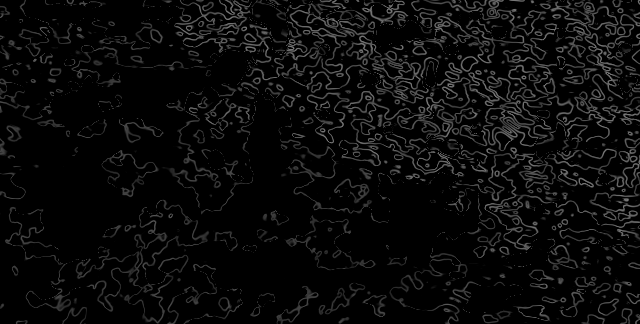
A Shadertoy shader for this texture:

```glsl
// Thin grey contour loops on black, like the traced edges of a rough hillside.
// A fine relief is scaled by a patchy density map and its level lines are drawn;
// where the density is low the relief stays below the first level and is black.

const float LINE_WIDTH = 0.0046;  // half width, in canvas heights
const float LEVELS = 5.0;         // level lines across the full relief
const float GRAIN = 40.0;         // relief cells per canvas height

float hash(vec2 p) {
    return fract(sin(dot(p, vec2(127.1, 311.7))) * 43758.5);
}

float noise(vec2 p) {
    vec2 cell = floor(p);
    vec2 f = fract(p);
    vec2 u = f * f * (3.0 - 2.0 * f);
    float low = mix(hash(cell), hash(cell + vec2(1.0, 0.0)), u.x);
    float high = mix(hash(cell + vec2(0.0, 1.0)), hash(cell + vec2(1.0, 1.0)), u.x);
    return mix(low, high, u.y);
}

vec2 rotate(vec2 p, float angle) {
    float c = cos(angle);
    float s = sin(angle);
    return vec2(c * p.x + s * p.y, c * p.y - s * p.x);
}

// Two octaves of noise, drawn out along the given direction
float grain(vec2 p, float angle, float stretch) {
    vec2 q = rotate(p, angle) * GRAIN * vec2(1.0 / stretch, 1.0);
    return 0.65 * noise(q) + 0.35 * noise(q * 2.03 + 17.0);
}

// Flat strokes on the slope, steep ones in the undergrowth
float relief(vec2 p, float steep) {
    vec2 warp = vec2(noise(p * 13.0), noise(p * 13.0 + 31.0)) - 0.5;
    vec2 q = p + 0.025 * warp;
    return mix(grain(q, -0.22, 1.6), grain(q + 5.0, 0.85, 1.4), steep);
}

// Soft ellipse: 1 inside, 0 outside, with a ragged rim
float blob(vec2 uv, vec2 centre, vec2 radius, float ragged) {
    float d = length((uv - centre) / radius) + ragged;
    return 1.0 - smoothstep(0.75, 1.15, d);
}

// Height of the dense slope above its falling lower edge
float slopeMask(vec2 uv, float ragged) {
    float edge = 0.2 + 0.7 * exp(-3.0 * (uv.x - 0.3));
    return smoothstep(-0.07, 0.1, uv.y - edge + 0.12 * ragged);
}

float densityMap(vec2 uv, vec2 p, float slope, float ragged) {
    // Patches, flatter towards the lower right
    float streaks = smoothstep(0.64, 0.8, uv.x) * (1.0 - slope);
    float patches = mix(noise(p * vec2(8.0, 12.0)), noise(p * vec2(6.0, 26.0)), streaks);
    float clumps = noise(p * vec2(17.0, 27.0) + 9.0);
    float density = 0.19 + 0.52 * slope + 0.22 * streaks;
    density += 0.32 * (patches - 0.5) + 0.24 * (clumps - 0.5);

    // Bright thickets on the left
    density += 0.25 * blob(uv, vec2(0.08, 0.76), vec2(0.07, 0.06), ragged);
    density += 0.25 * blob(uv, vec2(0.02, 0.9), vec2(0.05, 0.05), ragged);
    density += 0.3 * blob(uv, vec2(0.355, 0.66), vec2(0.05, 0.07), ragged);
    density += 0.12 * blob(uv, vec2(0.22, 0.9), vec2(0.13, 0.05), ragged);

    // Black hollows
    float hollow = blob(uv, vec2(0.415, 0.53), vec2(0.026, 0.17), 0.35 * ragged);
    hollow = max(hollow, blob(uv, vec2(0.12, 0.33), vec2(0.06, 0.16), ragged));
    hollow = max(hollow, blob(uv, vec2(0.13, 0.67), vec2(0.04, 0.07), ragged));
    hollow = max(hollow, blob(uv, vec2(0.66, 0.32), vec2(0.06, 0.12), ragged));
    hollow = max(hollow, blob(uv, vec2(0.39, 0.17), vec2(0.06, 0.1), ragged));
    hollow = max(hollow, blob(uv, vec2(0.36, 0.8), vec2(0.04, 0.06), ragged));
    hollow = max(hollow, blob(uv, vec2(0.16, 0.96), vec2(0.12, 0.025), ragged));
    hollow = max(hollow, blob(uv, vec2(0.61, 0.89), vec2(0.025, 0.03), ragged));

    // Small holes scattered over the slope
    float holes = smoothstep(0.78, 0.88, noise(p * vec2(15.0, 20.0) + 53.0));
    return max(density, 0.0) * (1.0 - hollow) * (1.0 - 0.8 * holes);
}

// Coverage of the level lines, from the relief and its slope
float contour(vec2 p, float density, float steep) {
    const float STEP = 0.0012;
    float scale = LEVELS * density;
    float h = scale * relief(p, steep);
    float hx = scale * relief(p + vec2(STEP, 0.0), steep);
    float hy = scale * relief(p + vec2(0.0, STEP), steep);
    float gradient = length(vec2(hx - h, hy - h)) / STEP;
    float d = abs(fract(h) - 0.5) / max(gradient, 12.0);
    return 1.0 - smoothstep(0.0, LINE_WIDTH, d);
}

void mainImage(out vec4 fragColor, in vec2 fragCoord) {
    vec2 uv = fragCoord / iResolution.xy;
    vec2 p = fragCoord / iResolution.y;

    float ragged = noise(p * 22.0 + 3.0) + 0.5 * noise(p * 47.0) - 0.75;
    float slope = slopeMask(uv, ragged);
    float density = densityMap(uv, p, slope, ragged);
    float steep = (1.0 - smoothstep(0.25, 0.6, uv.y)) * (1.0 - smoothstep(0.5, 0.72, uv.x));

    // Lines are brighter where they crowd, and vary along their length
    float tone = 0.2 + 0.15 * smoothstep(0.1, 0.7, density);
    tone *= 0.65 + 0.75 * noise(p * 34.0 + 71.0);
    float grey = tone * contour(p, density, steep);
    fragColor = vec4(vec3(grey), 1.0);
}
```
